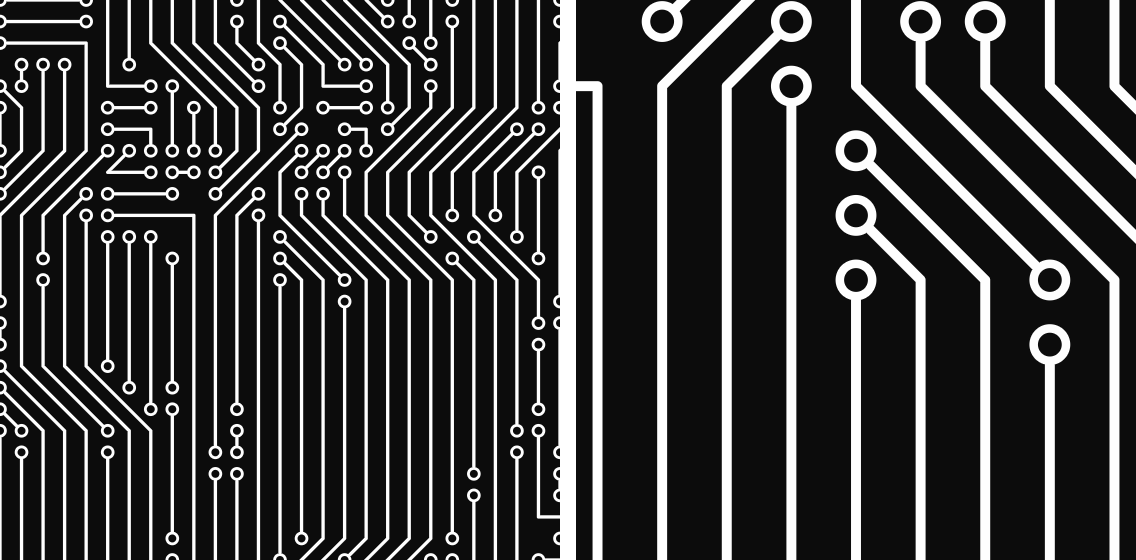
Left, the full canvas; right, a detail of the centre.
A Shadertoy shader for this pattern:

```glsl
// Circuit board traces: white lines with ring pads on a 26 by 26 grid over black.

float hash(vec2 p) {
    vec3 q = fract(p.xyx * vec3(0.1031, 0.1030, 0.0973) + 0.37);
    q += dot(q, q.yzx + 33.33);
    return fract((q.x + q.y) * q.z);
}

float segment(vec2 p, vec2 a, vec2 b) {
    vec2 ap = p - a, ab = b - a;
    return length(ap - ab * clamp(dot(ap, ab) / dot(ab, ab), 0.0, 1.0));
}

const float ACROSS = 2.0;

// Course of a node: 0 straight down, -1 or 1 diagonally down, ACROSS sideways
float course(vec2 n) {
    // Small rectangles of horizontal traces
    vec2 block = floor(n / vec2(5.0, 4.0));
    vec2 inBlock = n - block * vec2(5.0, 4.0);
    float blockWidth = 2.0 + floor(3.9 * hash(block + 71.0));
    if (hash(block + 13.0) < 0.15 && inBlock.x < blockWidth && inBlock.y < 3.0) return ACROSS;

    // Slanted bundles of diagonal traces, in bands that differ per column group
    float group = floor(n.x / 13.0);
    float row = n.y + floor(5.0 * hash(vec2(group, 5.0)));
    float band = floor(row / 5.0);
    float slant = hash(vec2(band, group + 40.0)) < 0.55 ? 1.0 : -1.0;
    float lane = n.x + slant * n.y + floor(7.0 * hash(vec2(band, 9.0)));
    bool bundled = hash(vec2(floor(lane / 7.0), band + 23.0)) < 0.45;
    return bundled && row - band * 5.0 < 3.0 ? slant : 0.0;
}

// Offset to the next node of the trace, or zero where the trace ends
vec2 link(vec2 n) {
    if (hash(n + 101.0) < 0.045) return vec2(0.0);
    float c = course(n);
    vec2 right = vec2(1.0, 0.0);
    if (c == ACROSS) {
        if (course(n + right) == ACROSS) return right;
        c = 0.0;
    }
    // A diagonal needs a parallel neighbour, so that traces never cross
    if (c != 0.0 && course(n + c * right) != c) return vec2(0.0);
    // Enter a horizontal trace only at its left end
    vec2 target = n + vec2(c, -1.0);
    if (course(target) == ACROSS && course(target - right) == ACROSS) return vec2(0.0);
    return vec2(c, -1.0);
}

void mainImage(out vec4 fragColor, in vec2 fragCoord) {
    float pixel = 26.0 / min(iResolution.x, iResolution.y);
    vec2 p = fragCoord * pixel;
    vec2 nearest = floor(p + 0.5);

    // Nearby traces, and the number of links at the nearest node
    float dist = 1.0, links = 0.0;
    for (int y = -1; y <= 1; y++) {
        for (int x = -1; x <= 1; x++) {
            vec2 n = nearest + vec2(x, y);
            vec2 next = link(n);
            if (next == vec2(0.0)) continue;
            dist = min(dist, segment(p, n, n + next) - 0.077);
            if (n == nearest || n + next == nearest) links += 1.0;
        }
    }

    // Ring pad with a dark hole at each trace end
    if (links == 1.0) {
        float radius = length(p - nearest);
        dist = max(dist, 0.25 - radius);
        dist = min(dist, abs(radius - 0.25) - 0.066);
    }

    float ink = clamp(0.5 - dist / pixel, 0.0, 1.0);
    fragColor = vec4(vec3(mix(0.048, 0.995, ink)), 1.0);
}
```
